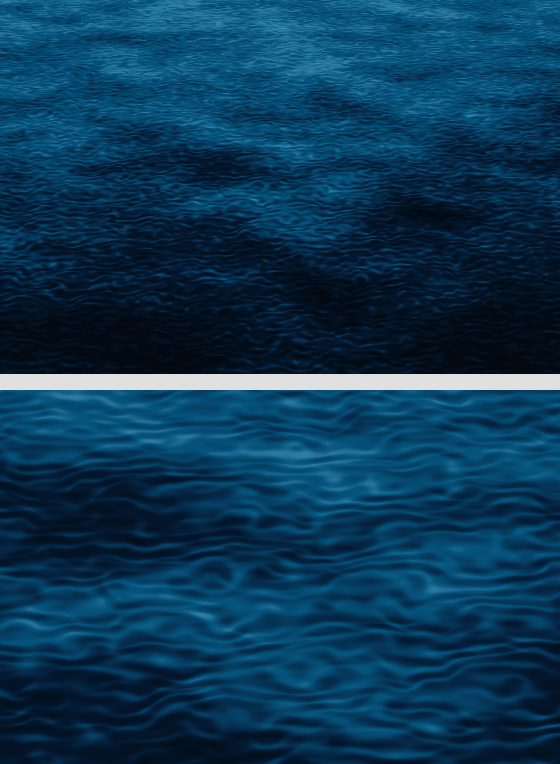
Top, the full canvas; bottom, a detail of the centre.
This texture is drawn by a WebGL 1 fragment shader. Its source:

```glsl
precision highp float;

uniform vec2 u_resolution;

vec2 hashGradient(vec2 cell) {
  vec3 h = fract(cell.xyx * vec3(0.1031, 0.1030, 0.0973));
  h += dot(h, h.yzx + 33.33);
  return fract((h.xx + h.yz) * h.zy) * 2.0 - 1.0;
}

float gradientNoise(vec2 p) {
  vec2 cell = floor(p);
  vec2 f = p - cell;
  vec2 w = f * f * f * (f * (f * 6.0 - 15.0) + 10.0);
  float a = dot(hashGradient(cell), f);
  float b = dot(hashGradient(cell + vec2(1.0, 0.0)), f - vec2(1.0, 0.0));
  float c = dot(hashGradient(cell + vec2(0.0, 1.0)), f - vec2(0.0, 1.0));
  float d = dot(hashGradient(cell + vec2(1.0, 1.0)), f - vec2(1.0, 1.0));
  return mix(mix(a, b, w.x), mix(c, d, w.x), w.y);
}

// Broad swells: wide, flat, bending noise with a few lit crests
float swellLight(vec2 sea) {
  sea.y += 0.015 * gradientNoise(sea * vec2(7.0, 12.0) + 31.0);
  float light = 0.0;
  float amplitude = 0.46;
  vec2 scale = vec2(4.6, 32.0);
  for (int i = 0; i < 3; i++) {
    float tilt = 0.05 - 0.05 * float(i);
    vec2 q = vec2(sea.x, sea.y + tilt * sea.x);
    light += amplitude * gradientNoise(q * scale + 17.3 * float(i + 1));
    amplitude *= 0.56;
    scale *= 2.1;
  }
  float crest = 0.15 - abs(gradientNoise(sea * vec2(6.0, 44.0) + 77.0));
  return light + 0.3 * crest;
}

// One train of long wavy crests, brighter and fainter in patches
float waveTrain(vec2 sea, float cycles, float tilt, float seed) {
  float bend = 2.0 * gradientNoise(sea * vec2(20.0, 80.0) + seed);
  bend += 0.9 * gradientNoise(sea * vec2(55.0, 170.0) + seed + 23.0);
  float phase = cycles * (sea.y + tilt * sea.x) + bend;
  float patches = 0.75 + 1.1 * gradientNoise(sea * vec2(36.0, 150.0) - seed);
  float wave = 0.5 + 0.5 * sin(6.2832 * phase);
  return (wave * wave - 0.375) * patches;
}

// Wind ripples: two crossing wave trains and short fine chop
float rippleLight(vec2 sea) {
  float rising = waveTrain(sea, 240.0, -0.035, 90.0);
  float falling = waveTrain(sea, 180.0, 0.04, 140.0);
  float chop = gradientNoise(sea * vec2(62.0, 430.0) + 210.0);
  return 0.26 * rising + 0.20 * falling + 0.30 * chop;
}

float ramp(float low, float high, float t) {
  return clamp((t - low) / (high - low), 0.0, 1.0);
}

vec3 waterColor(float t) {
  vec3 color = vec3(0.006, 0.035, 0.07);
  color = mix(color, vec3(0.01, 0.06, 0.11), ramp(-0.10, 0.10, t));
  color = mix(color, vec3(0.01, 0.09, 0.18), ramp(0.10, 0.31, t));
  color = mix(color, vec3(0.02, 0.16, 0.28), ramp(0.31, 0.47, t));
  color = mix(color, vec3(0.02, 0.24, 0.38), ramp(0.47, 0.61, t));
  color = mix(color, vec3(0.02, 0.32, 0.48), ramp(0.61, 0.76, t));
  color = mix(color, vec3(0.13, 0.44, 0.60), ramp(0.80, 0.98, t));
  return mix(color, vec3(0.27, 0.57, 0.71), ramp(0.98, 1.30, t));
}

void main() {
  vec2 uv = gl_FragCoord.xy / u_resolution;
  float aspect = u_resolution.x / u_resolution.y;

  // Perspective onto the sea plane, horizon far above the frame
  float drop = 2.3 - uv.y;
  vec2 sea = vec2((uv.x - 0.5) * aspect, 1.0) / drop;

  // Sky light fades toward the viewer and the sides
  float side = uv.x - 0.5;
  float light = 0.04 + 0.98 * uv.y - 0.1 * uv.y * uv.y * uv.y;
  light -= 0.07 * side + 0.35 * side * side;

  light += swellLight(sea);
  light += rippleLight(sea) * mix(1.15, 0.65, uv.y);
  gl_FragColor = vec4(waterColor(light), 1.0);
}
```
